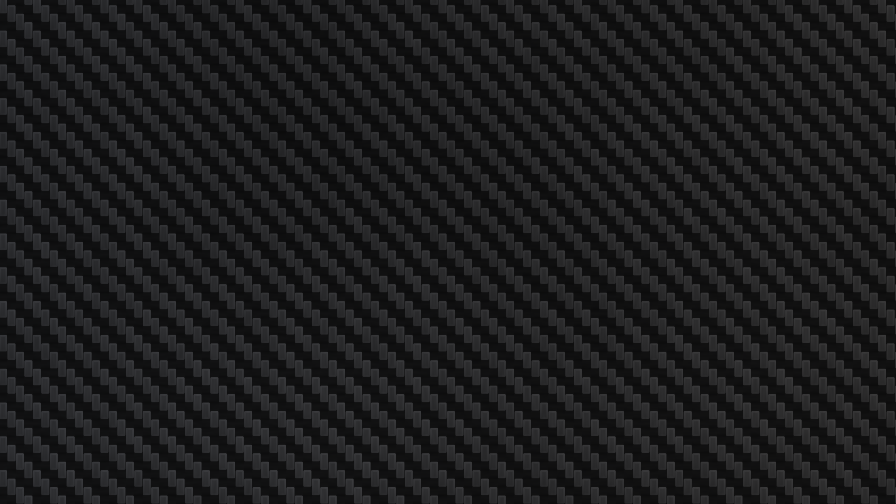
Reproduce this texture procedurally as a WebGL 1 fragment shader.

```glsl
precision highp float;
// Carbon fibre in a 2x2 twill: grey upright tows float over black cross tows.
// Each column is the one to its left moved down by a column width, with a
// repeat of four widths; noise adds fibres, uneven tows and a broad sheen.
uniform vec2 u_resolution;

float hash(vec2 p) {
  p = fract(p * vec2(0.1031, 0.1137));
  p += dot(p, p.yx + 33.33);
  return fract((p.x + p.y) * p.x * 7.31);
}

vec2 gradient(vec2 cell) {
  float angle = 6.2832 * hash(cell);
  return vec2(cos(angle), sin(angle));
}

float gradientNoise(vec2 p) {
  vec2 i = floor(p), f = fract(p);
  vec2 u = f * f * f * (f * (f * 6.0 - 15.0) + 10.0);
  vec2 e = vec2(0.0, 1.0);
  float low = mix(dot(gradient(i), f), dot(gradient(i + e.yx), f - e.yx), u.x);
  float high = mix(dot(gradient(i + e), f - e), dot(gradient(i + 1.0), f - 1.0), u.x);
  return mix(low, high, u.y);
}

float roundedBox(vec2 p, vec2 halfSize, float radius) {
  vec2 q = abs(p) - halfSize + radius;
  return length(max(q, 0.0)) + min(max(q.x, q.y), 0.0) - radius;
}

void main() {
  // Weave space: one unit is a column width, 106 across, y runs downward
  vec2 uv = gl_FragCoord.xy / u_resolution;
  float pixel = 106.0 / u_resolution.x;
  vec2 weave = vec2(gl_FragCoord.x, u_resolution.y - gl_FragCoord.y) * pixel;
  weave += vec2(0.14, 0.4);

  // Upright tow: centred every four units, two units tall
  float column = floor(weave.x);
  float shifted = weave.y - column + 1.0;
  float repeat = floor(shifted / 4.0);
  vec2 local = vec2(fract(weave.x) - 0.5, mod(shifted, 4.0) - 2.0);
  float d = roundedBox(local, vec2(0.48, 0.98), 0.16);
  float tow = 1.0 - smoothstep(-0.5 * pixel, 0.5 * pixel, d);

  // Grey face with fine fibres, darker at its lower end
  float fibres = gradientNoise(weave * vec2(3.0, 0.7));
  float uneven = hash(vec2(column, repeat) + 17.0) - 0.5;
  float face = 0.158 - 0.012 * local.y + 0.014 * fibres + 0.014 * uneven;

  // Thin pale rim, strongest along the top and right edges
  float rim = 1.0 - smoothstep(0.04, 0.08 + pixel, abs(d + 0.09));
  face += rim * (0.022 + 0.014 * local.x - 0.014 * local.y);

  // Black cross tow, faintly rounded across its height
  float crossY = fract(local.y) - 0.5;
  float crossTow = 0.060 - 0.055 * crossY * crossY;
  crossTow += 0.008 * gradientNoise(weave * vec2(0.7, 3.0));
  crossTow += 0.018 * exp(-5.0 * max(d, 0.0));

  // Sheen: brighter at lower left, dim above the middle, cool to warm
  float sheen = 1.04 + 0.05 * (1.0 - uv.x) * (1.0 - uv.y);
  sheen -= 0.12 * exp(-6.0 * dot(uv - vec2(0.35, 0.85), uv - vec2(0.35, 0.85)));
  sheen += 0.08 * gradientNoise(uv * vec2(4.0, 2.5) + 5.0);
  vec3 tint = mix(vec3(0.98, 1.0, 1.06), vec3(1.0, 0.99, 1.0), uv.x);
  gl_FragColor = vec4(mix(crossTow, face, tow) * sheen * tint, 1.0);
}
```
